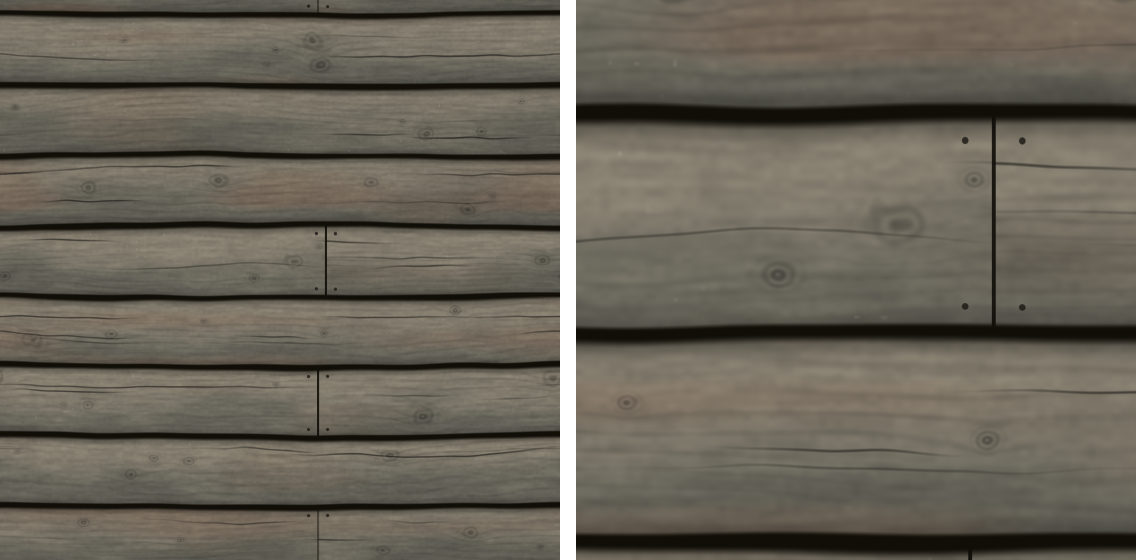
Left: the whole. Right: its middle third, enlarged.
Write a Shadertoy shader that draws this texture.

```glsl
float hash(vec2 p) {
    return fract(sin(dot(p, vec2(127.1, 311.7))) * 43758.5);
}

// Value noise that wraps after the given number of cells
float noise(vec2 p, vec2 period) {
    vec2 i = floor(p), f = fract(p);
    f = f * f * (3.0 - 2.0 * f);
    vec2 a = mod(i, period), b = mod(i + 1.0, period);
    return mix(mix(hash(a), hash(vec2(b.x, a.y)), f.x),
               mix(hash(vec2(a.x, b.y)), hash(b), f.x), f.y);
}

// Noise stretched along one board, wrapping sideways only
float grain(vec2 p, vec2 cells, float row) {
    return noise(p * cells + vec2(0.0, row * 53.0 + cells.x), vec2(cells.x, 1000.0));
}

void mainImage(out vec4 fragColor, in vec2 fragCoord) {
    vec2 uv = fragCoord / iResolution.xy;
    float pixel = 1.0 / iResolution.y;

    // Eight overlapping boards with slightly uneven edges
    float v = uv.y * 8.0 + 0.21;
    v += 0.07 * (noise(uv * vec2(3.0, 8.0), vec2(3.0, 8.0)) - 0.5);
    v += 0.03 * (noise(uv * vec2(11.0, 8.0), vec2(11.0, 8.0)) - 0.5);
    float row = mod(floor(v), 8.0);
    float h = fract(v);

    // Three boards have a butt joint, where the grain breaks
    bool jointed = mod(row, 2.0) < 0.5 && row < 5.0;
    float seam = 0.568 + 0.014 * step(3.0, row);
    float along = jointed ? fract(uv.x - seam) * 0.93 : uv.x;
    vec2 p = vec2(along, h);

    // Knots bend the rings around them
    float bend = 0.0, knot = 0.0;
    for (int i = 0; i < 5; i++) {
        vec2 id = vec2(float(i) + 3.0, row + 17.0);
        vec2 d = vec2(fract(uv.x - hash(id) + 0.5) - 0.5,
                      (h - 0.2 - 0.6 * hash(id + 9.0)) / 8.0);
        float size = mix(0.004, 0.014, pow(hash(id + 23.0), 2.0));
        float r = length(d * vec2(0.75, 1.0)) / size;
        r += 0.5 * (noise(uv * 90.0, vec2(90.0)) - 0.5);
        bend += exp(-r * r * 0.16) * size * 90.0;
        knot += exp(-r * r * 0.7) * (0.65 + 0.35 * sin(r * 8.0));
    }

    // Weathered colour: warm and pale above, grey and dark below
    float mottle = 0.6 * grain(p, vec2(5.0, 2.0), row) + 0.4 * grain(p, vec2(14.0, 5.0), row);
    float fade = smoothstep(0.0, 0.75, h + 0.7 * (mottle - 0.5));
    vec3 color = mix(vec3(0.36, 0.355, 0.32), vec3(0.495, 0.47, 0.415), fade);
    float rust = smoothstep(0.5, 0.9, grain(p, vec2(4.0, 3.0), row + 11.0));
    color = mix(color, vec3(0.48, 0.39, 0.325), rust * (0.15 + 0.4 * hash(vec2(row, 5.0))));
    color *= 0.96 + 0.08 * hash(vec2(row, 31.0));

    // Growth rings and fine fibres
    float phase = h * 9.0 + 3.0 * grain(p, vec2(3.0, 1.5), row) + bend;
    phase += 0.5 * grain(p, vec2(16.0, 6.0), row);
    float ring = pow(0.5 + 0.5 * sin(6.2832 * phase), 4.0);
    color *= 1.02 - 0.10 * ring * grain(p, vec2(7.0, 4.0), row + 2.0);
    color *= 1.0 + 0.10 * (grain(p, vec2(22.0, 28.0), row) - 0.5);
    color *= 1.0 + 0.09 * (grain(p, vec2(70.0, 24.0), row) - 0.5);
    color *= 1.0 + 0.06 * (grain(p, vec2(200.0, 30.0), row) - 0.5);
    color *= 1.0 - 0.3 * min(knot, 1.0);

    // Pale worn flecks
    float fleck = grain(p, vec2(130.0, 20.0), row + 7.0);
    color += 0.07 * smoothstep(0.86, 1.0, fleck) * smoothstep(0.5, 0.75, mottle);

    // Long drying cracks
    for (int i = 0; i < 3; i++) {
        float k = float(i) * 8.0 + row;
        float level = 0.2 + 0.6 * hash(vec2(k, 71.0));
        level += 0.10 * (grain(vec2(along, 0.0), vec2(5.0, 1.0), k) - 0.5);
        level += 0.03 * (grain(vec2(along, 0.0), vec2(25.0, 1.0), k) - 0.5);
        float run = smoothstep(0.5, 0.8, grain(vec2(along, 0.5), vec2(6.0, 1.0), k + 30.0));
        float line = 1.0 - smoothstep(0.0, 0.007 + 8.0 * pixel, abs(h - level));
        color *= 1.0 - 0.5 * line * run;
    }

    // Joint gap and the nails on either side of it
    if (jointed) {
        float strength = row < 1.0 ? 0.45 : 0.9;
        float x = abs(uv.x - seam);
        float gap = 1.0 - smoothstep(0.0008, 0.0008 + 1.2 * pixel, x);
        color = mix(color, vec3(0.06, 0.05, 0.03), gap * strength);
        vec2 nail = vec2(x - 0.017, (min(h, 0.95 - h) - 0.1) / 8.0);
        float head = 1.0 - smoothstep(0.0015, 0.0015 + 1.5 * pixel, length(nail));
        color = mix(color, vec3(0.10, 0.09, 0.07), 0.8 * head);
    }

    // Shadow cast by the board above and the rounded lower edge
    float depth = 0.035 + 0.03 * grain(vec2(uv.x, 0.0), vec2(6.0, 1.0), row + 40.0);
    float below = 1.0 - h;
    color *= mix(0.68, 1.0, smoothstep(depth, depth + 0.13, below));
    color = mix(vec3(0.065, 0.055, 0.03), color, smoothstep(depth - 0.01, depth + 0.045, below));
    color *= mix(0.8, 1.0, smoothstep(0.0, 0.12, h));
    color = mix(vec3(0.07, 0.06, 0.03), color, smoothstep(0.0, 0.03, h));

    fragColor = vec4(color, 1.0);
}
```
